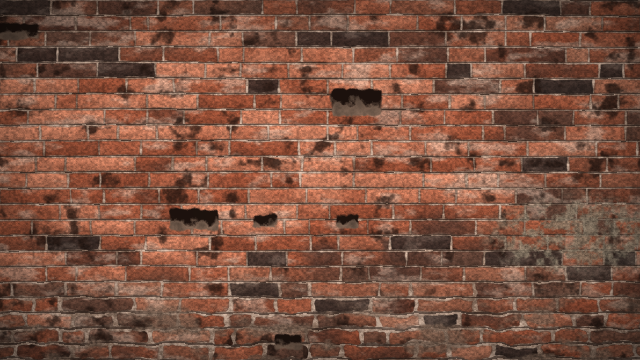
Give the GLSL for this texture, as a WebGL 1 fragment shader.

```glsl
precision highp float;
// Weathered old brick wall with sooty bricks, missing pieces and a crumbling base.

uniform vec2 u_resolution;

const float ROWS = 23.0;          // courses over the height
const float COLS = 13.0;          // mean bricks over the width
const float ASPECT = 1.7778;      // wall width over height
const float JOINT_JITTER = 0.66;  // spread of brick lengths
const float JOINT = 0.0026;       // half width of a sound joint
const float JOINT_WORN = 0.0032;  // extra half width near the base
const float ROUNDING = 0.004;

const vec3 SHADOW = vec3(0.13, 0.08, 0.06);
const vec3 BRICK_DARK = vec3(0.31, 0.19, 0.15);
const vec3 BRICK_RED = vec3(0.54, 0.28, 0.19);
const vec3 BRICK_PALE = vec3(0.72, 0.45, 0.34);
const vec3 SOOT = vec3(0.17, 0.14, 0.13);
const vec3 MORTAR_DARK = vec3(0.45, 0.36, 0.30);
const vec3 MORTAR_PALE = vec3(0.74, 0.64, 0.57);
const vec3 PLASTER = vec3(0.50, 0.45, 0.38);

float hash(vec2 p) {
  vec3 v = fract(vec3(p.xyx) * 0.1031);
  v += dot(v, v.yzx + 33.33);
  return fract((v.x + v.y) * v.z);
}

float noise(vec2 p) {
  vec2 i = floor(p), f = fract(p);
  f = f * f * (3.0 - 2.0 * f);
  return mix(mix(hash(i), hash(i + vec2(1.0, 0.0)), f.x),
             mix(hash(i + vec2(0.0, 1.0)), hash(i + 1.0), f.x), f.y);
}

float fbm(vec2 p) {
  float sum = 0.0, amp = 0.5;
  for (int i = 0; i < 4; i++) {
    sum += amp * noise(p);
    p = p * 2.07 + 17.3;
    amp *= 0.5;
  }
  return sum / 0.9375;
}

float boxDistance(vec2 p, vec2 halfSize) {
  vec2 d = abs(p) - halfSize;
  return length(max(d, 0.0)) + min(max(d.x, d.y), 0.0);
}

// Soft elliptical region
float blob(vec2 p, vec2 centre, vec2 radius) {
  return 1.0 - smoothstep(0.6, 1.1, length((p - centre) / radius));
}

// Irregular vertical joint number i of a course
float jointAt(float i, float row) {
  return i + 0.5 + JOINT_JITTER * (hash(vec2(i + 41.0, row * 3.0 + 7.0)) - 0.5);
}

// Broken cavity: dark above, rubble below
vec3 cavity(vec3 colour, vec2 p, vec2 centre, vec2 halfSize, float rough, float px) {
  vec2 l = p - centre;
  float d = boxDistance(l, halfSize - 0.006) - 0.006 + 0.016 * (rough - 0.5);
  float rubble = 1.0 - smoothstep(-0.5, 0.2, l.y / halfSize.y + 2.0 * (rough - 0.5));
  vec3 inside = mix(SHADOW * 0.8, MORTAR_DARK * (0.6 + 0.7 * rough), rubble);
  return mix(colour, inside, 1.0 - smoothstep(-px, px + 0.0015, d));
}

void main() {
  vec2 uv = gl_FragCoord.xy / u_resolution;
  vec2 p = uv * vec2(ASPECT, 1.0);
  float px = 1.0 / u_resolution.y;
  float worn = 1.0 - smoothstep(0.08, 0.27, p.y);
  float rough = fbm(p * 48.0);
  float grain = fbm(p * vec2(150.0, 190.0) + 9.0);
  float stain = fbm(p * vec2(9.0, 13.0) + 4.0);

  // Courses and bricks, bent by noise
  vec2 bend = vec2(noise(p * 32.0), noise(p * 26.0 + 50.0)) - 0.5;
  vec2 q = p + bend * mix(0.003, 0.013, worn);
  q.y += 0.005 * (noise(p * vec2(3.0, 5.0)) - 0.5);
  float row = floor(q.y * ROWS);
  float cellWidth = ASPECT / COLS;
  float x = q.x / cellWidth + hash(vec2(row, 5.0));
  float id = floor(x);
  id -= 1.0 - step(jointAt(id, row), x);
  float left = jointAt(id, row), right = jointAt(id + 1.0, row);
  vec2 local = vec2((x - 0.5 * (left + right)) * cellWidth, q.y - (row + 0.5) / ROWS);
  vec2 centre = q - local;
  float tone = hash(vec2(id + 13.0, row + 29.0));
  float kind = hash(vec2(id + 71.0, row + 3.0));
  vec2 halfSize = vec2(0.5 * (right - left) * cellWidth, 0.5 / ROWS);
  halfSize -= JOINT + worn * JOINT_WORN * (0.4 + kind);
  float corner = ROUNDING * (0.5 + 1.3 * worn);
  float d = boxDistance(local, halfSize - corner) - corner;
  d += (rough - 0.5) * mix(0.005, 0.012, worn);

  // Mortar, shaded under each brick
  vec3 mortar = mix(MORTAR_DARK, MORTAR_PALE, smoothstep(0.25, 0.75, 0.5 * (stain + grain)));
  float under = 1.0 - smoothstep(-0.5, 0.5, (local.y + halfSize.y) / JOINT);
  mortar = mix(mortar, SHADOW, under * mix(0.8, 0.4, stain));
  mortar *= 0.75 + 0.5 * rough;

  // Brick tone: warm at middle left, brown at top and base
  float warm = blob(p, vec2(0.65, 0.57), vec2(0.95, 0.36));
  float bright = tone * 0.75 + warm * 0.32 + (stain - 0.5) * 0.7;
  vec3 brick = mix(BRICK_DARK, BRICK_RED, smoothstep(0.0, 0.45, bright));
  brick = mix(brick, BRICK_PALE, smoothstep(0.4, 1.0, bright));
  brick = mix(brick, MORTAR_DARK, (1.0 - warm) * 0.4 * kind);
  float soot = max(blob(centre, vec2(0.95, 0.90), vec2(0.27, 0.027)),
                   blob(centre, vec2(0.20, 0.84), vec2(0.16, 0.045)));
  soot = max(soot, 0.8 * blob(p, vec2(1.04, 0.28), vec2(0.25, 0.07)) * smoothstep(0.3, 0.6, stain));
  soot = max(soot, step(0.94, kind));
  brick = mix(brick, SOOT, 0.82 * soot);

  // Surface wear: grain, lime bloom, dark blotches, edge light
  float bloom = smoothstep(0.52, 0.75, fbm(p * vec2(14.0, 32.0) + 80.0));
  brick = mix(brick, MORTAR_PALE, bloom * 0.5 * (1.0 - 0.6 * soot));
  brick = mix(brick, SHADOW, 0.75 * smoothstep(0.6, 0.78, fbm(p * 20.0 + 30.0)));
  brick *= 0.66 + 0.68 * grain;
  brick *= 1.0 + 0.14 * smoothstep(-0.9, 0.9, local.y / halfSize.y) - 0.07;
  brick *= 0.78 + 0.22 * smoothstep(0.0, 0.004, -d);
  vec3 colour = mix(mortar, brick, 1.0 - smoothstep(-px, px, d));

  // Smeared plaster at right and sandy base
  float plaster = blob(p + 0.12 * (rough - 0.5), vec2(1.62, 0.36), vec2(0.28, 0.11));
  colour = mix(colour, PLASTER * (0.6 + 0.8 * grain), plaster * smoothstep(0.3, 0.6, rough) * 0.8);
  float sand = worn * smoothstep(0.5, 0.68, fbm(p * vec2(12.0, 24.0) + 60.0));
  colour = mix(colour, MORTAR_DARK * (0.6 + 0.8 * grain), sand * 0.75);

  // Missing bricks
  colour = cavity(colour, p, vec2(0.99, 0.715), vec2(0.068, 0.036), rough, px);
  colour = cavity(colour, p, vec2(0.54, 0.39), vec2(0.066, 0.028), rough, px);
  colour = cavity(colour, p, vec2(0.05, 0.912), vec2(0.056, 0.02), rough, px);
  colour = cavity(colour, p, vec2(0.735, 0.385), vec2(0.03, 0.018), rough, px);
  colour = cavity(colour, p, vec2(0.965, 0.385), vec2(0.032, 0.018), rough, px);
  colour = cavity(colour, p, vec2(0.80, 0.05), vec2(0.036, 0.02), rough, px);

  // Darkened borders
  vec2 edge = abs(uv - 0.5) * 2.0;
  colour *= 1.08 - 0.3 * pow(edge.x, 4.0) - 0.28 * pow(edge.y, 4.0);
  gl_FragColor = vec4(clamp(colour, 0.0, 1.0), 1.0);
}
```
